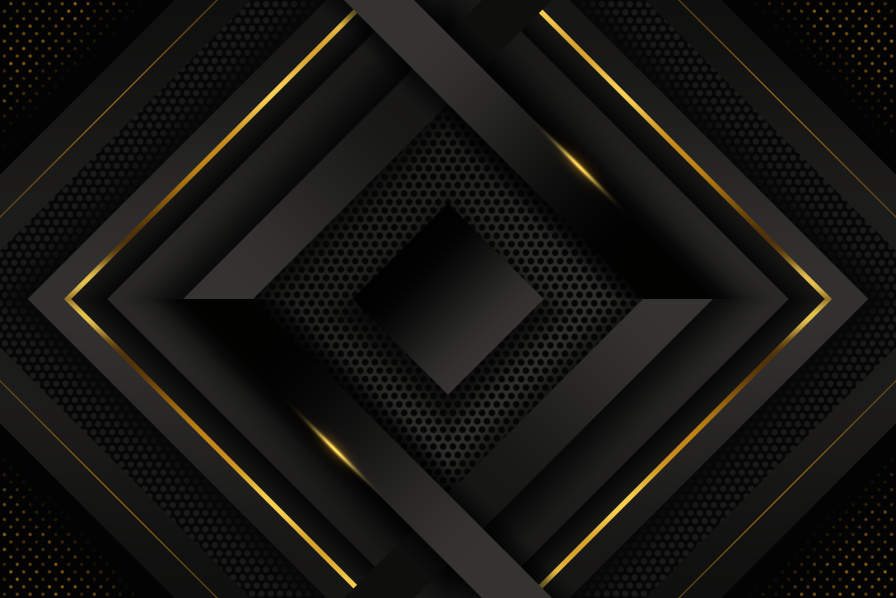
Reproduce this background procedurally as a WebGL 2 fragment shader.

```glsl
#version 300 es
precision highp float;

uniform vec2 u_resolution;
out vec4 outColor;

const vec3 WARM_GREY = vec3(1.02, 1.0, 0.96);
const vec3 GOLD_DARK = vec3(0.30, 0.18, 0.03);
const vec3 GOLD_MID = vec3(0.76, 0.52, 0.09);
const vec3 GOLD_LIGHT = vec3(1.0, 0.86, 0.36);

float hash(vec2 p) {
  return fract(sin(dot(p, vec2(127.1, 311.7))) * 43758.5453);
}

// Coverage of everything below an edge
float inside(float d, float edge, float aa) {
  return 1.0 - smoothstep(edge - aa, edge + aa, d);
}

// Coverage of a stripe between two edges
float stripe(float d, float lo, float hi, float aa) {
  return inside(d, hi, aa) * (1.0 - inside(d, lo, aa));
}

float bell(float x, float center, float width) {
  float t = (x - center) / width;
  return exp(-t * t);
}

// Staggered grid: local offset in xy, cell index in zw
vec4 staggered(vec2 p, vec2 pitch) {
  float row = floor(p.y / pitch.y);
  float x = p.x / pitch.x + 0.5 * mod(row, 2.0);
  vec2 local = vec2(fract(x), fract(p.y / pitch.y)) - 0.5;
  return vec4(local * pitch, floor(x), row);
}

float dots(vec2 p, vec2 pitch, float radius, float aa) {
  return inside(length(staggered(p, pitch).xy), radius, aa);
}

// Metallic ramp along the gold frame, by height above the middle
vec3 goldRamp(float h) {
  float body = smoothstep(0.09, 0.24, h);
  float shine = bell(h, 0.03, 0.035) + bell(h, 0.345, 0.055) + bell(h, 0.49, 0.06);
  vec3 metal = mix(GOLD_DARK, GOLD_MID, body);
  return mix(metal, GOLD_LIGHT, min(shine, 1.0) * 0.85);
}

// Outer corners, perforated ring and concentric panels
vec3 backdrop(vec2 p, float d, float aa) {
  float h = abs(p.y);
  float dim = mix(1.0, 0.45, smoothstep(0.0, 0.48, h));

  // Corners with scattered gold points
  vec2 pitch = vec2(0.0215, 0.0125);
  float spark = 0.35 + 0.65 * hash(staggered(p, pitch).zw);
  float points = dots(p, pitch, 0.0026, aa) * smoothstep(0.98, 1.12, d);
  vec3 col = vec3(0.012) + GOLD_MID * points * spark * 0.75;

  // Outer panel with a hairline
  float panel = mix(0.105, 0.06, smoothstep(0.15, 0.5, h));
  col = mix(col, WARM_GREY * panel, inside(d, 0.957, aa));
  float hairline = stripe(d, 0.8845, 0.8875, aa);
  col = mix(col, GOLD_MID, hairline * (0.4 + 0.35 * bell(h, 0.33, 0.12)));

  // Perforated ring
  float lit = smoothstep(0.69, 0.78, d);
  float mesh = 0.025 + 0.075 * lit * dots(p, vec2(0.0156, 0.0135), 0.0052, aa);
  col = mix(col, WARM_GREY * mesh, inside(d, 0.83, aa));

  // Raised panel, gold frame and recess
  col = mix(col, WARM_GREY * 0.19 * dim, inside(d, 0.703, aa));
  float recess = mix(0.02, 0.085, smoothstep(0.56, 0.637, d));
  col = mix(col, WARM_GREY * recess, inside(d, 0.635, aa));
  col = mix(col, goldRamp(h), stripe(d, 0.630, 0.642, aa));

  // Inner panel, shaded toward the central frame
  float inner = mix(0.035, 0.155, smoothstep(0.43, 0.56, d)) * mix(1.0, dim, 0.7);
  return mix(col, WARM_GREY * inner, inside(d, 0.570, aa));
}

// Perforated field with the solid centre diamond
vec3 centerField(vec2 p, float d, float aa) {
  float light = mix(0.12, 0.18, smoothstep(-0.3, 0.3, p.x - p.y));
  light *= mix(0.4, 1.0, 1.0 - smoothstep(0.25, 0.34, d));
  float below = abs(p.x) + abs(p.y + 0.025);
  light *= mix(0.35, 1.0, smoothstep(0.14, 0.23, below));
  float holes = dots(p, vec2(0.0163, 0.0141), 0.0055, aa);
  vec3 col = WARM_GREY * mix(light, 0.018, holes);
  float face = mix(0.005, 0.20, smoothstep(-0.13, 0.17, p.x - p.y));
  return mix(col, WARM_GREY * face, inside(d, 0.160, aa));
}

// Crossing bands; p is folded by a half turn
vec3 addBands(vec3 col, vec2 p, float glintPos, float aa) {
  float across = p.x + p.y;
  float along = p.x - p.y;
  float under = mix(0.20, 0.085, smoothstep(-0.36, 0.28, across));
  under = mix(under, 0.055, smoothstep(0.40, 0.46, across));
  col = mix(col, WARM_GREY * under, stripe(-along, 0.326, 0.443, aa));
  float gap = abs(across - 0.3845) - 0.0585;
  col *= mix(0.4, 1.0, smoothstep(0.0, 0.06, gap));
  float over = mix(0.20, 0.006, smoothstep(-0.50, 0.22, along));
  col = mix(col, WARM_GREY * over, stripe(across, 0.326, 0.443, aa));

  // Glint on the outer rim
  float glow = bell(along, glintPos, 0.075);
  float core = bell(across, 0.441, 0.005) * glow;
  float halo = bell(across, 0.441, 0.018) * glow * glow;
  return col + GOLD_LIGHT * core * 0.8 + GOLD_MID * halo * 0.3;
}

void main() {
  vec2 p = (gl_FragCoord.xy - 0.5 * u_resolution) / u_resolution.y;
  float aa = 1.0 / u_resolution.y;
  float d = abs(p.x) + abs(p.y);
  vec3 col = backdrop(p, d, aa);
  col = mix(col, centerField(p, d, aa), inside(d, 0.33, aa));
  float turn = p.y < 0.0 ? -1.0 : 1.0;
  col = addBands(col, p * turn, turn > 0.0 ? -0.002 : -0.062, aa);
  outColor = vec4(clamp(col, 0.0, 1.0), 1.0);
}
```
